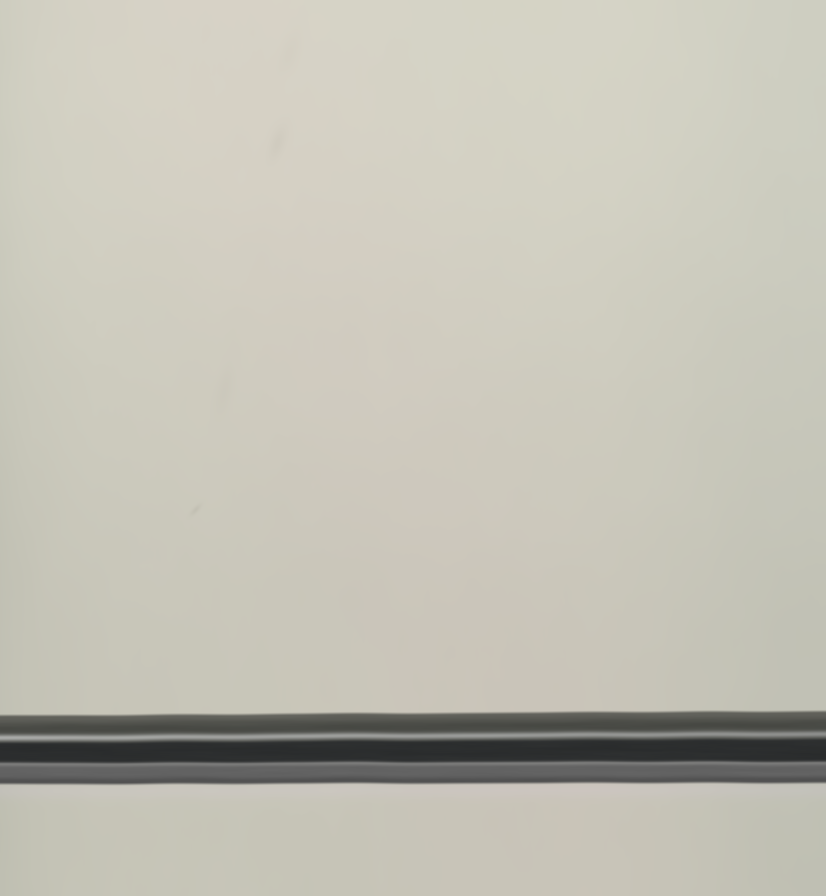
A Shadertoy shader for this texture:

```glsl
// Pale painted panel with soft mottling, crossed low down by a dark grooved trim strip.

// Panel colours from top to bottom
const vec3 PANEL_TOP = vec3(0.835, 0.828, 0.775);
const vec3 PANEL_LOW = vec3(0.783, 0.775, 0.725);
const vec3 PANEL_BASE = vec3(0.776, 0.770, 0.718);
const vec3 WARM_TINT = vec3(0.008, -0.004, 0.002);
const vec3 LILAC_GLOW = vec3(0.012, 0.005, 0.026);

// Trim colours from top to bottom
const vec3 OLIVE_LIGHT = vec3(0.39, 0.39, 0.365);
const vec3 OLIVE_DARK = vec3(0.285, 0.29, 0.27);
const vec3 RIDGE = vec3(0.64, 0.645, 0.635);
const vec3 GROOVE = vec3(0.17, 0.178, 0.18);
const vec3 LIP = vec3(0.50, 0.50, 0.495);
const vec3 GREY_FACE = vec3(0.385, 0.385, 0.385);

// Trim heights measured down from the top: left end, right end
const vec2 TRIM_TOP = vec2(0.7985, 0.7935);
const vec2 RIDGE_LINE = vec2(0.8235, 0.8190);
const vec2 GROOVE_TOP = vec2(0.8285, 0.8245);
const vec2 LIP_LINE = vec2(0.8530, 0.8515);
const vec2 TRIM_BOTTOM = vec2(0.8750, 0.8735);
const float EDGE_SOFT = 0.0022;
const float MOTTLE = 0.009;

float hash(vec2 p) {
    p = fract(p * vec2(0.1031, 0.1137));
    p += dot(p, p.yx + 33.3);
    return fract((p.x + p.y) * p.x * 7.31);
}

float noise(vec2 p) {
    vec2 i = floor(p), f = fract(p);
    f = f * f * (3.0 - 2.0 * f);
    return mix(mix(hash(i), hash(i + vec2(1, 0)), f.x),
               mix(hash(i + vec2(0, 1)), hash(i + vec2(1, 1)), f.x), f.y);
}

float fbm(vec2 p) {
    float sum = 0.0, amp = 0.5;
    for (int i = 0; i < 4; i++) {
        sum += amp * (noise(p) - 0.5);
        p = p * 2.03 + 17.1;
        amp *= 0.5;
    }
    return sum;
}

// Soft slanted ellipse centred on c
float smudge(vec2 p, vec2 c, vec2 size, float slant) {
    vec2 d = p - c;
    d.x += slant * d.y;
    d /= size;
    return exp(-dot(d, d));
}

float line(float y, float centre, float width) {
    float d = (y - centre) / width;
    return exp(-d * d);
}

float below(float y, float edge) {
    return smoothstep(-EDGE_SOFT, EDGE_SOFT, y - edge);
}

vec3 panel(vec2 p) {
    vec3 col = mix(PANEL_TOP, PANEL_LOW, smoothstep(0.0, 0.8, p.y));
    col = mix(col, PANEL_BASE, smoothstep(0.8, 0.95, p.y));

    // Falloff towards the sides and a warmer diagonal band
    col -= vec3(0.030, 0.024, 0.024) * exp(-p.x / 0.06);
    col -= vec3(0.026, 0.018, 0.016) * smoothstep(0.7, 1.0, p.x);
    col += WARM_TINT * line(p.x, 0.25 + 0.45 * p.y, 0.2);

    // Brushed mottling and faint marks
    col += MOTTLE * (fbm(p * vec2(5.0, 9.0)) + 0.6 * fbm(p * vec2(35.0, 14.0) + 5.0));
    col -= 0.022 * smudge(p, vec2(0.336, 0.160), vec2(0.009, 0.018), 0.3);
    col -= 0.012 * smudge(p, vec2(0.350, 0.060), vec2(0.012, 0.025), 0.3);
    col -= 0.012 * smudge(p, vec2(0.272, 0.435), vec2(0.010, 0.030), 0.2);
    col -= 0.035 * smudge(p, vec2(0.237, 0.569), vec2(0.004, 0.006), 0.8);
    return col;
}

void mainImage(out vec4 fragColor, in vec2 fragCoord) {
    vec2 p = fragCoord / iResolution.xy;
    p.y = 1.0 - p.y;
    vec3 col = panel(p);

    // Slight waviness of the trim
    float y = p.y + 0.0012 * (noise(vec2(p.x * 14.0, 3.0)) - 0.5);
    float top = mix(TRIM_TOP.x, TRIM_TOP.y, p.x);
    float ridge = mix(RIDGE_LINE.x, RIDGE_LINE.y, p.x);
    float groove = mix(GROOVE_TOP.x, GROOVE_TOP.y, p.x);
    float lip = mix(LIP_LINE.x, LIP_LINE.y, p.x);
    float bottom = mix(TRIM_BOTTOM.x, TRIM_BOTTOM.y, p.x);

    // Reflected light just under the trim
    col += LILAC_GLOW * line(y, bottom + 0.008, 0.009);

    // Strip faces
    vec3 trim = mix(OLIVE_LIGHT, OLIVE_DARK, smoothstep(top, top + 0.015, y));
    trim = mix(trim, GROOVE, below(y, groove));
    trim = mix(trim, GREY_FACE, below(y, lip));
    trim *= 1.0 - 0.18 * line(y, bottom - 0.003, 0.004);

    // Bright ridge, dimmer to the right, and the thin lip
    trim = mix(trim, RIDGE * mix(1.03, 0.86, p.x), line(y, ridge, 0.0037));
    trim = mix(trim, LIP, 0.9 * line(y, lip, 0.0024));
    trim += 0.03 * fbm(vec2(p.x * 12.0, y * 220.0));

    col = mix(col, trim, below(y, top) * (1.0 - below(y, bottom)));
    fragColor = vec4(clamp(col, 0.0, 1.0), 1.0);
}
```
